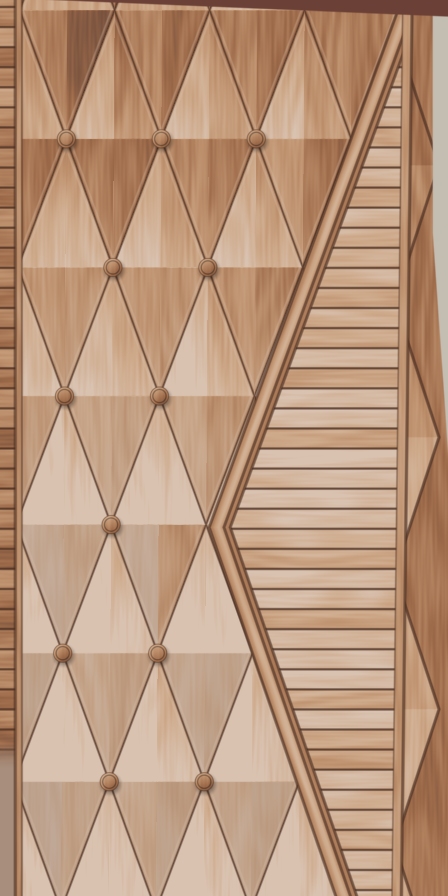
A Shadertoy shader for this pattern:

```glsl
// A carved wooden door: a lattice of faceted diamonds with round studs, split by
// an angled moulding from a field of slats. Each part is a distance mask, toned
// through one wood ramp and streaked with stretched gradient noise.
#define HALF_W 0.106      // half width of a diamond
#define HALF_H 0.287      // half height of a diamond
#define STUD_RADIUS 0.021
#define APEX vec2(0.467, 0.823)
#define MOULD_WIDTH 0.047
#define SLAT_STEP 0.0448
#define GROOVE 0.0035
#define GRAIN 0.22
#define GLOSS 0.26

const vec3 DARK  = vec3(0.45, 0.31, 0.24);
const vec3 UMBER = vec3(0.62, 0.42, 0.29);
const vec3 TAN   = vec3(0.74, 0.56, 0.42);
const vec3 SAND  = vec3(0.81, 0.67, 0.55);
const vec3 PALE  = vec3(0.85, 0.76, 0.69);
const vec3 SHADE = vec3(0.66, 0.56, 0.49);
const vec3 SEAM  = vec3(0.29, 0.18, 0.13);

float hash(vec2 c) {
    return fract(sin(dot(c, vec2(127.1, 311.7))) * 4375.85);
}

float cornerSlope(vec2 cell, vec2 offset) {
    float angle = 6.2832 * hash(cell);
    return dot(vec2(cos(angle), sin(angle)), offset);
}

float gradientNoise(vec2 x) {
    vec2 i = floor(x), f = fract(x), s = f * f * (3.0 - 2.0 * f);
    vec2 e = vec2(1.0, 0.0);
    return mix(mix(cornerSlope(i, f), cornerSlope(i + e, f - e), s.x),
               mix(cornerSlope(i + e.yx, f - e.yx), cornerSlope(i + 1.0, f - 1.0), s.x), s.y);
}

// Long fibres along y, bent into figured rings
float grain(vec2 x, float seed) {
    x += seed * vec2(7.3, 19.1);
    float bend = gradientNoise(x * vec2(9.0, 3.0));
    float rings = sin(x.x * 90.0 + bend * 14.0);
    return 0.25 * rings + 0.7 * gradientNoise(x * vec2(150.0, 9.0)) + 0.6 * bend;
}

vec3 wood(float tone) {
    float t = clamp(tone, 0.0, 1.0) * 4.0;
    vec3 c = mix(DARK, UMBER, min(t, 1.0));
    c = mix(c, TAN, clamp(t - 1.0, 0.0, 1.0));
    c = mix(c, SAND, clamp(t - 2.0, 0.0, 1.0));
    return mix(c, PALE, clamp(t - 3.0, 0.0, 1.0));
}

// Coverage where the signed distance d is positive
float cover(float d) {
    float px = 2.0 / iResolution.y;
    return smoothstep(-px, px, d);
}

// Horizontal distance right of the moulding's left edge
float mouldingOffset(vec2 p) {
    float rise = p.y - APEX.y;
    return p.x - APEX.x - abs(rise) * (rise > 0.0 ? 0.365 : 0.343);
}

vec3 diamonds(vec2 p) {
    vec2 drift = vec2(0.148 + 0.007 * (p.y - 1.69), 1.69);
    vec2 q = (p - drift) / vec2(HALF_W, HALF_H);
    vec2 uv = 0.5 * vec2(q.x + q.y, q.x - q.y);
    vec2 cell = floor(uv), f = fract(uv) - 0.5;
    vec2 local = vec2(f.x + f.y, f.x - f.y);
    vec2 side = vec2(cover(local.x * HALF_W), cover(local.y * HALF_H));

    // Four facets, with a sheen gathering above the cross ridge
    float seed = hash(cell + floor(local + 1.0) * 17.0);
    float tone = mix(0.85, 0.43, smoothstep(0.5, 2.0, p.y));
    tone += mix(0.07, -0.06, side.x) + mix(-0.10, 0.0, side.y) + 0.24 * (seed - 0.5);
    tone += GLOSS * side.y * (1.0 - abs(local.y));
    vec3 col = wood(tone + GRAIN * grain(p, seed));
    float dull = (1.0 - side.y) * smoothstep(1.7, 0.3, p.y);
    col = mix(col, SHADE, 0.4 * dull * (0.4 + seed));

    // Grooves with a thin lit lip
    vec2 gap = 0.5 - abs(f);
    float edge = min(gap.x, gap.y) / 5.03;
    col = mix(col, PALE, 0.3 * (1.0 - smoothstep(0.0, 0.004, abs(edge - 0.007))));
    col = mix(SEAM, col, mix(0.25, 1.0, cover(edge - 0.6 * GROOVE)));

    // Studs on the lattice crossings that clear the frame
    vec2 d = uv - round(uv);
    vec2 r = vec2(d.x + d.y, d.x - d.y) * vec2(HALF_W, HALF_H);
    vec2 node = p - r;
    if (node.x > 0.1 && node.y < 1.9 && mouldingOffset(node) < -0.03) {
        float radius = length(r);
        col *= 1.0 - 0.35 * smoothstep(0.03, 0.012, length(r + vec2(-0.003, 0.006)));
        float tilt = dot(r, vec2(-0.5, 0.8)) / STUD_RADIUS;
        vec3 stud = wood(0.4 + 0.3 * tilt + 0.15 * grain(p, 3.0));
        stud *= 1.0 - 0.3 * smoothstep(0.003, 0.0, abs(radius - 0.7 * STUD_RADIUS));
        stud = mix(stud, SEAM, 0.6 * smoothstep(0.85, 1.0, radius / STUD_RADIUS));
        col = mix(col, stud, cover(STUD_RADIUS - radius));
    }
    return col;
}

vec3 slats(vec2 p, float baseTone) {
    float row = (p.y - 0.954) / SLAT_STEP, seed = hash(vec2(floor(row), 5.0));
    float h = fract(row), gap = min(h, 1.0 - h) * SLAT_STEP;
    vec3 col = wood(baseTone + 0.3 * (seed - 0.5) + 0.1 * h + GRAIN * grain(p.yx, seed));
    return mix(SEAM, col, mix(0.2, 1.0, cover(gap - 0.7 * GROOVE)));
}

// Neighbouring leaf with pale half diamonds, and the wall beyond it
vec3 rightSide(vec2 p) {
    float dy = mod(p.y - 0.417 + 0.303, 0.607) - 0.303;
    float d = 0.085 - abs(p.x - 0.895) - abs(dy) * 0.327;
    float g = GRAIN * grain(p, 8.0);
    vec3 face = wood(mix(0.78, 0.4, smoothstep(0.8, 1.7, p.y)) - 0.15 * cover(dy) + g);
    vec3 col = mix(wood(0.3 + g), face, cover(d));
    col = mix(col, SEAM, 0.7 * cover(GROOVE - abs(d)));
    float wallEdge = 0.966 + 0.07 * max(0.0, 1.48 - p.y);
    return mix(col, vec3(0.77, 0.74, 0.70), cover(p.x - wallEdge));
}

void mainImage(out vec4 fragColor, in vec2 fragCoord) {
    vec2 p = 2.0 * fragCoord / iResolution.y;
    float offset = mouldingOffset(p);
    vec3 col = mix(diamonds(p), slats(p, 0.76), cover(offset - MOULD_WIDTH));

    // Angled moulding: rounded profile between two dark seams
    float across = offset / MOULD_WIDTH;
    float inside = cover(offset) * cover(MOULD_WIDTH - offset);
    float profile = 0.36 + 0.42 * exp(-18.0 * pow(across - 0.42, 2.0));
    vec3 mould = wood(profile + 0.12 * grain(vec2(offset, p.y), 2.0));
    col = mix(col, mould, inside);
    float seams = min(abs(offset), min(abs(offset - MOULD_WIDTH), abs(offset - 0.7 * MOULD_WIDTH)));
    col = mix(col, SEAM, 0.65 * cover(GROOVE - seams));

    // Right stile and what lies past it
    float stile = p.x - 0.875 - 0.012 * p.y;
    col = mix(col, wood(0.57 + GRAIN * grain(p, 4.0)), cover(stile));
    col = mix(col, SEAM, 0.5 * cover(0.5 * GROOVE - abs(stile)));
    col = mix(col, rightSide(p), cover(stile - 0.021));
    col = mix(col, SEAM, 0.65 * cover(GROOVE - abs(stile - 0.021)));

    // Left stile and the shaded slats behind it
    col = mix(col, wood(0.5 + GRAIN * grain(p, 6.0)), cover(0.049 - p.x));
    col = mix(col, SEAM, 0.55 * cover(0.6 * GROOVE - abs(p.x - 0.049)));
    vec3 behind = slats(p, 0.22 + 0.1 * p.y);
    behind = mix(behind, SHADE, smoothstep(0.35, 0.28, p.y));
    col = mix(col, behind, cover(0.034 - p.x));
    col = mix(col, SEAM, 0.6 * cover(GROOVE - abs(p.x - 0.034)));

    // Lintel, sloping down to the right
    float lintel = p.y - 2.005 + 0.042 * p.x;
    col = mix(col, vec3(0.42, 0.25, 0.21), cover(lintel));
    fragColor = vec4(col, 1.0);
}
```
